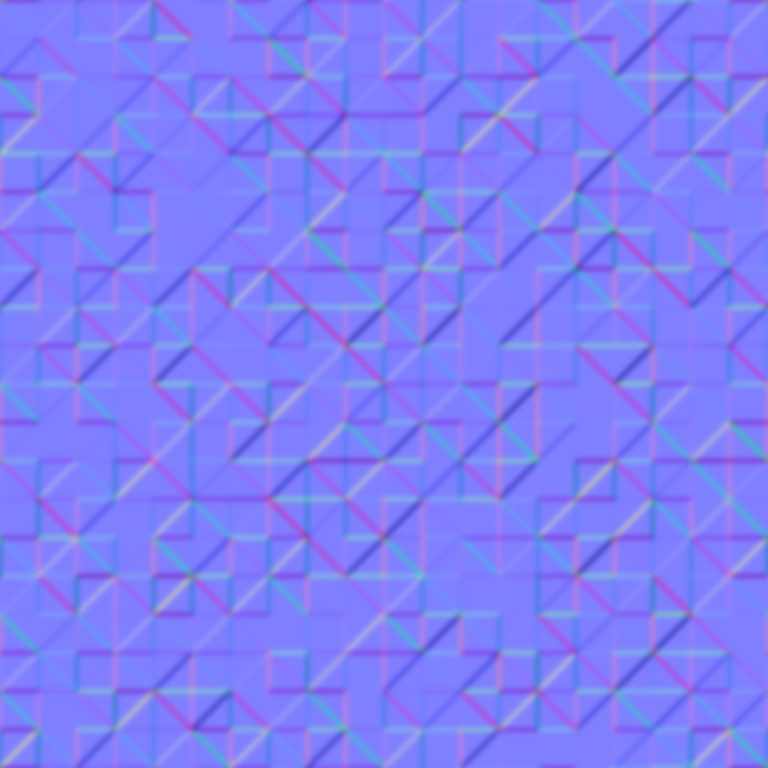
Reproduce this texture map procedurally as a WebGL 2 fragment shader.

```glsl
#version 300 es
precision highp float;

uniform vec2 u_resolution;
out vec4 fragColor;

const float CELLS = 20.0;
const float STEEPNESS = 1.8;
const float EDGE_BLUR = 0.077;
const float GRID_STRENGTH = 0.37;
const float DIAGONAL_STRENGTH = 0.49;
const vec3 FLAT_NORMAL = vec3(0.0, 0.0, 1.0);

float hash(vec2 p) {
    return fract(sin(dot(p, vec2(127.1, 311.7))) * 43758.5453);
}

// Height of one triangle in a cell: side 0 lies below the diagonal, 1 above.
// The cube keeps most heights near zero, with a few that stand out.
float triangleHeight(vec2 cell, float side) {
    float h = 2.0 * hash(mod(cell, CELLS) + side * vec2(37.3, 91.7)) - 1.0;
    return h * h * h;
}

float softStep(float x, float blur) {
    return 1.0 / (1.0 + exp(-1.7 * x / blur));
}

// Blurred normal offset along the segment a-b; jump is the rise to its left.
vec3 edgeTilt(vec2 p, vec2 a, vec2 b, float jump, float strength) {
    float len = distance(a, b);
    vec2 along = (b - a) / len;
    vec2 across = vec2(-along.y, along.x);
    float t = dot(p - a, along);
    float d = dot(p - a, across) / EDGE_BLUR;
    float span = softStep(t, EDGE_BLUR) - softStep(t - len, EDGE_BLUR);
    vec3 steep = normalize(vec3(-STEEPNESS * jump * across, 1.0));
    return (steep - FLAT_NORMAL) * strength * span * exp(-0.5 * d * d);
}

// Left, bottom and diagonal edges of one cell; diagonals alternate direction.
vec3 cellTilt(vec2 p, vec2 cell) {
    const vec2 right = vec2(1.0, 0.0);
    const vec2 up = vec2(0.0, 1.0);
    float rising = 1.0 - mod(cell.x + cell.y, 2.0);
    float lower = triangleHeight(cell, 0.0);
    float upper = triangleHeight(cell, 1.0);

    float leftJump = triangleHeight(cell - right, rising) - mix(lower, upper, rising);
    float bottomJump = lower - triangleHeight(cell - up, 1.0);
    vec2 diagonalStart = cell + up * (1.0 - rising);
    vec2 diagonalEnd = cell + right + up * rising;

    return edgeTilt(p, cell, cell + up, leftJump, GRID_STRENGTH)
         + edgeTilt(p, cell, cell + right, bottomJump, GRID_STRENGTH)
         + edgeTilt(p, diagonalStart, diagonalEnd, upper - lower, DIAGONAL_STRENGTH);
}

void main() {
    vec2 p = gl_FragCoord.xy / u_resolution * CELLS;
    vec2 home = floor(p);

    // Sum nearby edges so their blur crosses cell borders.
    vec3 normal = FLAT_NORMAL;
    for (int y = -1; y <= 1; y++) {
        for (int x = -1; x <= 1; x++) {
            normal += cellTilt(p, home + vec2(x, y));
        }
    }

    // Pack the normal into colour, with green pointing down the canvas.
    normal.y = -normal.y;
    fragColor = vec4(clamp(normal * 0.5 + 0.5, 0.0, 1.0), 1.0);
}
```
